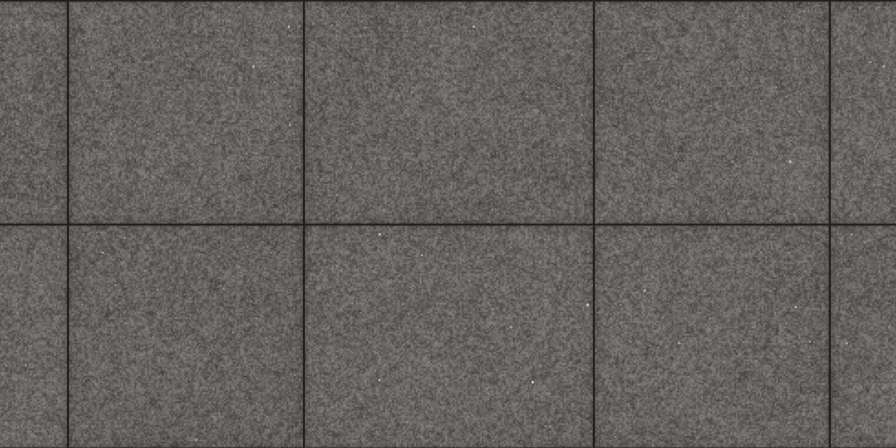
This texture is drawn by a Shadertoy shader. Its source:

```glsl
// Grey granite paving: two rows of slabs, alternately wide and narrow,
// separated by thin dark joints. Layered value noise makes the grain,
// and jittered dots on hashed grids make the pale mineral flecks.

const vec3 STONE = vec3(0.406, 0.396, 0.382);
const vec3 JOINT = vec3(0.11, 0.11, 0.105);
const vec3 FLECK = vec3(0.84, 0.83, 0.80);

// Lengths are in canvas heights.
const float PAIR_WIDTH = 1.1738;      // one wide slab plus one narrow slab
const float WIDE_HALF = 0.3236;       // half of the wide slab
const float ROW_HEIGHT = 0.5;
const vec2 SLAB_ORIGIN = vec2(1.002, -0.0013);
const float JOINT_HALF = 0.0022;

// Integer hash of a grid cell, 0 to 1.
float hash(vec2 cell, uint seed) {
    uvec2 q = uvec2(ivec2(cell));
    uint h = q.x * 1597334677u ^ q.y * 3812015801u ^ seed * 2798796415u;
    h = (h ^ (h >> 16)) * 2146121005u;
    h = (h ^ (h >> 15)) * 2221713035u;
    h ^= h >> 16;
    return float(h >> 8) / 16777216.0;
}

float valueNoise(vec2 p, uint seed) {
    vec2 cell = floor(p);
    vec2 f = fract(p);
    f = f * f * (3.0 - 2.0 * f);
    float low = mix(hash(cell, seed), hash(cell + vec2(1, 0), seed), f.x);
    float high = mix(hash(cell + vec2(0, 1), seed), hash(cell + vec2(1, 1), seed), f.x);
    return mix(low, high, f.y);
}

// Edge coverage of a shape from its signed distance.
float coverage(float dist, float pixel) {
    return clamp(0.5 - dist / pixel, 0.0, 1.0);
}

// Scattered dots: one candidate per cell, kept with the given chance.
float flecks(vec2 p, float density, float chance, float radius, float pixel, uint seed) {
    vec2 cell = floor(p * density);
    vec2 jitter = vec2(hash(cell, seed), hash(cell, seed + 1u));
    vec2 offset = (fract(p * density) - mix(vec2(0.3), vec2(0.7), jitter)) / density;
    float size = radius * mix(0.55, 1.0, hash(cell, seed + 2u));
    float strength = mix(0.4, 1.0, hash(cell, seed + 3u));
    float present = step(hash(cell, seed + 4u), chance);
    return present * strength * coverage(length(offset) - size, pixel);
}

// Brightness offset of the stone grain, roughly centred on zero.
float grain(vec2 p) {
    float value = 0.155 * (valueNoise(p * 245.0, 1u) - 0.5);
    value += 0.075 * (valueNoise(p * 118.0 + 7.3, 2u) - 0.5);
    value += 0.022 * (valueNoise(p * 23.0 + 3.1, 3u) - 0.5);
    value += 0.020 * (valueNoise(p * 5.0, 4u) - 0.5);

    // Short curling dark hairlines
    vec2 bend = vec2(valueNoise(p * 40.0, 5u), valueNoise(p * 40.0, 6u));
    float ridge = 1.0 - abs(2.0 * valueNoise(p * 72.0 + bend * 2.0, 7u) - 1.0);
    return value - 0.045 * smoothstep(0.82, 1.0, ridge);
}

// Distances to the nearest vertical and horizontal joint.
vec2 jointDistance(vec2 p) {
    vec2 q = p - SLAB_ORIGIN;
    float across = mod(q.x + 0.5 * PAIR_WIDTH, PAIR_WIDTH) - 0.5 * PAIR_WIDTH;
    float down = mod(q.y + 0.5 * ROW_HEIGHT, ROW_HEIGHT) - 0.5 * ROW_HEIGHT;
    return vec2(abs(abs(across) - WIDE_HALF), abs(down));
}

// Identifies the slab for its own slight tone.
vec2 slabIndex(vec2 p) {
    vec2 q = p - SLAB_ORIGIN;
    float pairCoord = (q.x + WIDE_HALF) / PAIR_WIDTH;
    float narrow = step(2.0 * WIDE_HALF / PAIR_WIDTH, fract(pairCoord));
    return vec2(2.0 * floor(pairCoord) + narrow, floor(q.y / ROW_HEIGHT));
}

void mainImage(out vec4 fragColor, in vec2 fragCoord) {
    float pixel = 1.0 / iResolution.y;
    vec2 p = fragCoord * pixel;

    // Stone
    float tone = 0.014 * (hash(slabIndex(p), 11u) - 0.5);
    vec3 color = STONE + grain(p) + tone;

    // Fine pale grains, then a few bright chips
    color = mix(color, FLECK, 0.34 * flecks(p, 95.0, 0.16, 0.0022, pixel, 20u));
    color = mix(color, FLECK, flecks(p, 24.0, 0.018, 0.0034, pixel, 30u));

    // Worn slab edges, darkest beside the joints
    vec2 gap = jointDistance(p);
    float nearest = min(gap.x, gap.y);
    float wear = 0.7 + 0.6 * valueNoise(p * 60.0, 8u);
    color *= 1.0 - wear * (0.20 * exp(-nearest / 0.005) + 0.05 * exp(-nearest / 0.022));

    // Joints
    float line = coverage(nearest - JOINT_HALF, pixel);
    color = mix(color, JOINT, 0.92 * line);

    fragColor = vec4(clamp(color, 0.0, 1.0), 1.0);
}
```
